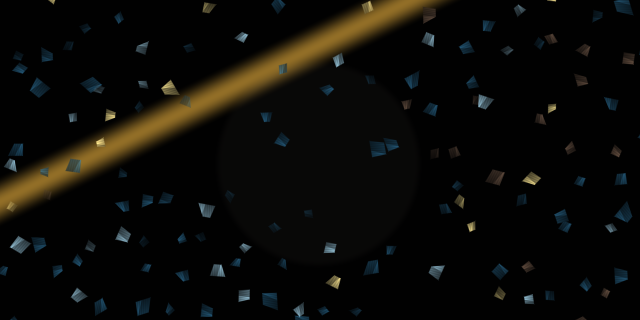
Write a Shadertoy shader that draws this background.

```glsl
// Glinting glass shards adrift on black, crossed by a soft golden beam above a faint dark disc.

// Lengths are in canvas heights
const vec3 BACKGROUND = vec3(0.002, 0.002, 0.003);
const vec3 BEAM_COLOR = vec3(0.57, 0.43, 0.15);
const vec2 BEAM_START = vec2(0.0, 0.37);
const vec2 BEAM_DIRECTION = vec2(1.0, 0.49);
const float BEAM_HALF_WIDTH = 0.075;

const vec3 DISC_COLOR = vec3(0.032, 0.030, 0.027);
const vec2 DISC_CENTER = vec2(0.995, 0.487);
const float DISC_RADIUS = 0.325;

const vec3 SHARD_BLUE = vec3(0.10, 0.25, 0.34);
const vec3 SHARD_PALE = vec3(0.43, 0.56, 0.62);
const vec3 SHARD_BROWN = vec3(0.28, 0.22, 0.18);
const vec3 SHARD_GOLD = vec3(0.72, 0.66, 0.42);
const float CELL_SIZE = 0.1;
const vec2 SHARD_MIN_SIZE = vec2(0.011, 0.012);
const vec2 SHARD_SIZE_RANGE = vec2(0.014, 0.013);
const vec2 SPARSE_CENTER = vec2(1.0, 0.62);
const float SPARSE_DENSITY = 0.32;
const float FULL_DENSITY = 0.74;

vec3 hash3(vec2 p) {
    vec3 q = fract(p.xyx * vec3(0.1031, 0.103, 0.0973));
    q += dot(q, q.yxz + 33.33);
    return fract((q.xxy + q.yzz) * q.zyx);
}

mat2 rotation(float angle) {
    float c = cos(angle), s = sin(angle);
    return mat2(c, -s, s, c);
}

float beamDistance(vec2 p) {
    vec2 along = normalize(BEAM_DIRECTION);
    return dot(p - BEAM_START, vec2(-along.y, along.x));
}

// Choose a tint from the place of the shard and a random value
vec3 shardTint(vec2 center, float pick) {
    float nearBeam = 1.0 - smoothstep(0.04, 0.15, abs(beamDistance(center)));
    float goldChance = 0.08 + 0.55 * nearBeam * step(center.x, 1.3);
    float brownChance = mix(0.06, 0.36, smoothstep(1.1, 1.5, center.x));
    if (pick < goldChance) return SHARD_GOLD;
    if (pick < goldChance + brownChance) return SHARD_BROWN;
    return pick > 0.84 ? SHARD_PALE : SHARD_BLUE;
}

// Colour and coverage of the shard owned by one grid cell
vec4 shard(vec2 p, vec2 cell, float pixel) {
    vec3 place = hash3(cell + 17.0);
    vec3 form = hash3(cell + 53.0);
    vec3 look = hash3(cell + 91.0);
    vec2 center = (cell + 0.08 + 0.84 * place.xy) * CELL_SIZE;
    float spread = smoothstep(0.28, 0.5, length(center - SPARSE_CENTER));
    if (place.z > mix(SPARSE_DENSITY, FULL_DENSITY, spread)) return vec4(0.0);

    // Tapered, skewed quadrilateral
    vec2 q = rotation(6.283 * form.x) * (p - center);
    vec2 halfSize = SHARD_MIN_SIZE + SHARD_SIZE_RANGE * form.yz * form.zy;
    q.x += (look.x - 0.5) * 0.7 * q.y;
    float width = halfSize.x * (1.0 - 0.45 * look.y * q.y / halfSize.y);
    float edge = max(abs(q.x) - width, abs(q.y) - halfSize.y);
    float coverage = 1.0 - smoothstep(-pixel, pixel, edge);

    // Two facets, a sloping sheen and fine ridges
    float fold = (form.y - 0.4) * halfSize.x + 0.3 * q.y;
    float facet = smoothstep(-pixel, pixel, q.x - fold);
    float sheen = 0.9 + 0.25 * q.y / halfSize.y;
    float ridges = 1.0 + 0.08 * sin(q.x * 900.0);
    vec3 color = shardTint(center, look.z) * mix(0.65, 1.15, facet) * sheen * ridges;
    float opacity = mix(0.4, 0.95, smoothstep(0.0, 0.6, form.z));
    return vec4(color, coverage * opacity);
}

void mainImage(out vec4 fragColor, in vec2 fragCoord) {
    vec2 p = fragCoord / iResolution.y;
    float pixel = 0.8 / iResolution.y;

    // Disc and beam
    float discEdge = length(p - DISC_CENTER) - DISC_RADIUS;
    vec3 color = mix(DISC_COLOR, BACKGROUND, smoothstep(-0.025, 0.005, discEdge));
    float beam = 1.0 - smoothstep(0.0, BEAM_HALF_WIDTH, abs(beamDistance(p)));
    color += BEAM_COLOR * beam;

    // Shards from this cell and its neighbours
    vec2 home = floor(p / CELL_SIZE);
    for (int y = -1; y <= 1; y++) {
        for (int x = -1; x <= 1; x++) {
            vec4 layer = shard(p, home + vec2(x, y), pixel);
            color = mix(color, layer.rgb + 0.3 * beam * BEAM_COLOR, layer.a);
        }
    }
    fragColor = vec4(color, 1.0);
}
```
